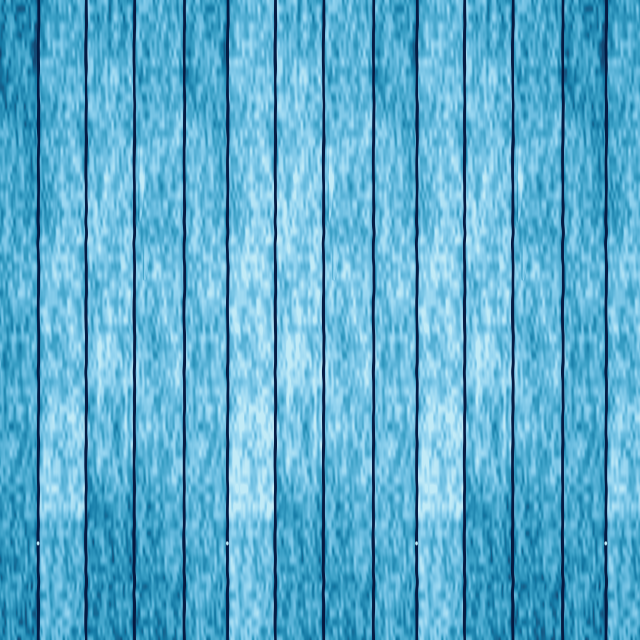
Give the GLSL for this texture, as a three.js fragment shader.

```glsl
// Blue painted wooden boards: a group of four uneven boards repeats across,
// parted by dark seams. Stretched value noise gives the fibres and streaks;
// each board has its own tone and wear, under a vignette over the whole wall.

varying vec2 vUv;

const float GROUP_WIDTH = 0.2957;   // four boards
const float GROUP_START = 0.060;    // first seam of a whole group

const vec3 SEAM  = vec3(0.02, 0.10, 0.26);
const vec3 SHADE = vec3(0.08, 0.29, 0.46);
const vec3 DEEP  = vec3(0.08, 0.48, 0.65);
const vec3 MID   = vec3(0.22, 0.62, 0.77);
const vec3 SKY   = vec3(0.40, 0.73, 0.87);
const vec3 LIGHT = vec3(0.58, 0.83, 0.94);
const vec3 CHALK = vec3(0.76, 0.92, 0.97);

float hash(vec2 p) {
  vec3 q = fract(p.xyx * 0.1031);
  q += dot(q, q.yzx + 33.33);
  return fract((q.x + q.y) * q.z);
}

// Value noise centred on zero
float noise(vec2 p) {
  vec2 i = floor(p);
  vec2 f = fract(p);
  f = f * f * (3.0 - 2.0 * f);
  float low = mix(hash(i), hash(i + vec2(1.0, 0.0)), f.x);
  float high = mix(hash(i + vec2(0.0, 1.0)), hash(i + vec2(1.0, 1.0)), f.x);
  return mix(low, high, f.y) - 0.5;
}

float bell(float x, float centre, float width) {
  float d = (x - centre) / width;
  return exp(-d * d);
}

// Left edge of a board, as a share of the group
float boardEdge(float board) {
  if (board < 0.5) return 0.0;
  if (board < 1.5) return 0.252;
  if (board < 2.5) return 0.507;
  return board < 3.5 ? 0.771 : 1.0;
}

// Tone 0 is deep shade, 1 is light paint, above 1 is chalky wear
vec3 paintRamp(float tone) {
  float t = tone * 4.0;
  vec3 c = mix(SHADE, DEEP, clamp(t, 0.0, 1.0));
  c = mix(c, MID, clamp(t - 1.0, 0.0, 1.0));
  c = mix(c, SKY, clamp(t - 2.0, 0.0, 1.0));
  c = mix(c, LIGHT, clamp(t - 3.0, 0.0, 1.0));
  return mix(c, CHALK, clamp(t - 4.0, 0.0, 1.0));
}

// Fine slanted fibres over longer grain and broad blotches
float woodGrain(vec2 p) {
  p.x += 0.03 * p.y + 0.004 * noise(p * vec2(20.0, 12.0));
  return 0.56 * noise(p * vec2(270.0, 72.0))
       + 0.38 * noise(p * vec2(140.0, 24.0) + 31.0)
       + 0.26 * noise(p * vec2(30.0, 9.0) + 67.0);
}

// Pointed sliver opening upward: pale body, dark rim on its left
float sliver(vec2 p, vec2 tip, float size, float width) {
  float h = (p.y - tip.y) / size;
  float rise = clamp(h, 0.0, 1.0);
  float halfWidth = width * sqrt(rise);
  float x = p.x - tip.x - width * 1.2 * rise;
  float body = 1.0 - smoothstep(halfWidth - 0.001, halfWidth + 0.001, abs(x));
  float rim = bell(x, -halfWidth - 0.001, 0.0013);
  float fade = smoothstep(-0.01, 0.04, h) * (1.0 - smoothstep(0.35, 1.0, h));
  return (0.24 * body - 0.32 * rim) * fade;
}

// Tone and wear belonging to each of the four boards
float boardTone(float board, vec2 p) {
  float y = p.y + 0.06 * noise(p * vec2(90.0, 7.0));
  float low = 1.0 - smoothstep(0.19, 0.31, y);
  if (board < 0.5) return 0.07 + 0.22 * bell(y, 0.27, 0.10);
  if (board < 1.5) {
    float streak = noise(vec2(p.x * 190.0, p.y * 3.0));
    return 0.06 + 0.36 * streak * (1.0 - low) - 0.22 * low;
  }
  if (board < 2.5) {
    return 0.02 - 0.12 * low + sliver(p, vec2(0.159, 0.651), 0.16, 0.006)
         + sliver(p, vec2(0.166, 0.561), 0.075, 0.006);
  }
  return -0.07 - 0.06 * low;
}

void main() {
  // Place within the group, with slightly uneven seams
  float wobble = 0.0012 * noise(vec2(3.0, vUv.y * 55.0));
  float across = fract((vUv.x - GROUP_START + wobble) / GROUP_WIDTH);
  float board = step(boardEdge(1.0), across) + step(boardEdge(2.0), across)
              + step(boardEdge(3.0), across);
  vec2 p = vec2(across * GROUP_WIDTH, vUv.y);
  float fromLeft = (across - boardEdge(board)) * GROUP_WIDTH;
  float fromRight = (boardEdge(board + 1.0) - across) * GROUP_WIDTH;
  float seamDist = min(fromLeft, fromRight);

  // Paint: wall light, board wear, grain and rubbed edges
  vec2 c = vUv - 0.5;
  float tone = 0.88 - 0.95 * dot(c, c) + boardTone(board, p) + woodGrain(p);
  float rub = 0.7 + 1.2 * noise(vec2(board * 7.0 + p.x * 60.0, p.y * 22.0));
  tone -= rub * (0.30 * exp(-fromRight / 0.005) + 0.20 * exp(-fromLeft / 0.003));
  vec3 color = paintRamp(tone);

  // Dark seams and a small bright nick at the foot of each group
  float seamHalf = 0.0013 + 0.0007 * noise(vec2(board * 5.0, p.y * 40.0));
  color = mix(SEAM, color, smoothstep(seamHalf, seamHalf + 0.0018, seamDist));
  vec2 nick = vec2(min(p.x, GROUP_WIDTH - p.x), p.y - 0.151);
  color = mix(CHALK, color, smoothstep(0.001, 0.0032, length(nick * vec2(1.0, 0.7))));

  gl_FragColor = vec4(color, 1.0);
}
```
